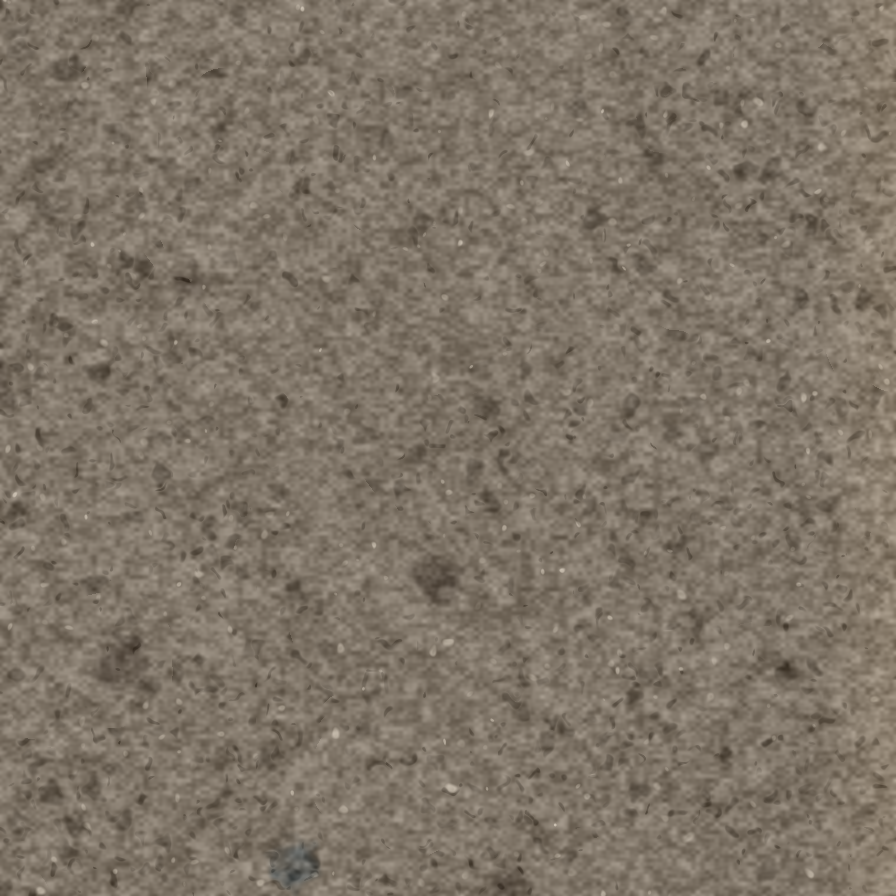
A three.js fragment shader for this texture:

```glsl
// Weathered grey-brown stone: fine grain, clustered dark pits, stains and pale specks.
varying vec2 vUv;

const vec3 STONE = vec3(0.508, 0.467, 0.415);
const vec3 PIT_SHADE = vec3(0.150, 0.146, 0.140);
const vec3 STAIN_SHADE = vec3(0.165, 0.165, 0.155);
const vec3 BLUE_SHADE = vec3(0.155, 0.095, 0.045);
const vec3 SPECK_LIGHT = vec3(0.170, 0.170, 0.165);
const vec3 EDGE_WARMTH = vec3(0.050, 0.040, 0.025);

const vec2 COARSE_GRAIN = vec2(48.0, 60.0);   // cells across the canvas
const vec2 MID_GRAIN = vec2(105.0, 140.0);
const vec2 FINE_GRAIN = vec2(190.0, 225.0);
const vec3 GRAIN_CONTRAST = vec3(0.08, 0.14, 0.12);

const float PIT_CELLS = 26.0;
const float PORE_CELLS = 58.0;
const float STAIN_CELLS = 5.0;
const float SPECK_CELLS = 48.0;
const float STAIN_DENSITY = 0.18;
const float SPECK_DENSITY = 0.13;
const float BLUE_SHARE = 0.25;

float hash(vec2 p) {
  vec3 q = fract(vec3(p.xyx) * 0.1031);
  q += dot(q, q.yzx + 33.33);
  return fract((q.x + q.y) * q.z);
}

// Smooth value noise, 0 to 1
float noise(vec2 p) {
  vec2 i = floor(p);
  vec2 f = fract(p);
  f = f * f * (3.0 - 2.0 * f);
  float low = mix(hash(i), hash(i + vec2(1.0, 0.0)), f.x);
  float high = mix(hash(i + vec2(0.0, 1.0)), hash(i + 1.0), f.x);
  return mix(low, high, f.y);
}

// Soft spots on a jittered grid: x is coverage, y a random value per spot
vec2 spots(vec2 p, float density, float minRadius, float maxRadius, float seed) {
  vec2 best = vec2(0.0);
  vec2 home = floor(p);
  for (int y = -1; y <= 1; y++) {
    for (int x = -1; x <= 1; x++) {
      vec2 cell = home + vec2(float(x), float(y));
      vec2 key = cell + seed;
      float present = step(hash(key + 7.0), density);
      vec2 centre = cell + vec2(hash(key + 19.0), hash(key + 41.0));
      float radius = mix(minRadius, maxRadius, hash(key + 67.0));
      vec2 offset = p - centre;
      offset.x *= mix(0.8, 1.4, hash(key + 83.0));
      float cover = present * (1.0 - smoothstep(0.35 * radius, radius, length(offset)));
      if (cover > best.x) best = vec2(cover, hash(key + 101.0));
    }
  }
  return best;
}

void main() {
  vec2 p = vUv;

  // Layered grain, slightly stretched sideways
  vec3 grain = vec3(noise(p * COARSE_GRAIN + 11.0),
                    noise(p * MID_GRAIN + 37.0),
                    noise(p * FINE_GRAIN + 73.0)) - 0.5;
  vec3 colour = STONE + dot(grain, GRAIN_CONTRAST);

  // Ragged outlines and patchy clustering
  vec2 ragged = vec2(noise(p * 85.0 + 5.0), noise(p * 85.0 + 150.0)) - 0.5;
  vec2 warped = p + 0.017 * ragged;
  float cluster = smoothstep(0.2, 0.8, noise(p * 8.0 + 3.0));

  // Dark pits and pores
  vec2 pit = spots(warped * PIT_CELLS, mix(0.16, 0.42, cluster), 0.18, 0.48, 200.0);
  vec2 pore = spots(warped * PORE_CELLS, mix(0.12, 0.40, cluster), 0.20, 0.50, 300.0);
  float pitDepth = pit.x * mix(0.35, 1.0, pit.y);
  float poreDepth = pore.x * mix(0.35, 0.85, pore.y);
  colour -= PIT_SHADE * max(pitDepth, poreDepth);

  // A few broad stains, some of them bluish
  vec2 stain = spots(warped * STAIN_CELLS, STAIN_DENSITY, 0.11, 0.23, 407.0);
  vec3 stainShade = mix(STAIN_SHADE, BLUE_SHADE, step(stain.y, BLUE_SHARE));
  colour -= stainShade * stain.x * (0.75 + grain.x);

  // Pale mineral specks
  vec2 speck = spots((p + 0.006 * ragged) * SPECK_CELLS, SPECK_DENSITY, 0.12, 0.30, 500.0);
  colour += SPECK_LIGHT * speck.x * mix(0.4, 1.2, speck.y * speck.y);

  // Uneven tone, warmer and lighter at the right
  colour += 0.025 * (noise(p * 5.0 + 60.0) - 0.5);
  colour += EDGE_WARMTH * smoothstep(0.88, 1.02, p.x);

  gl_FragColor = vec4(clamp(colour, 0.0, 1.0), 1.0);
}
```
